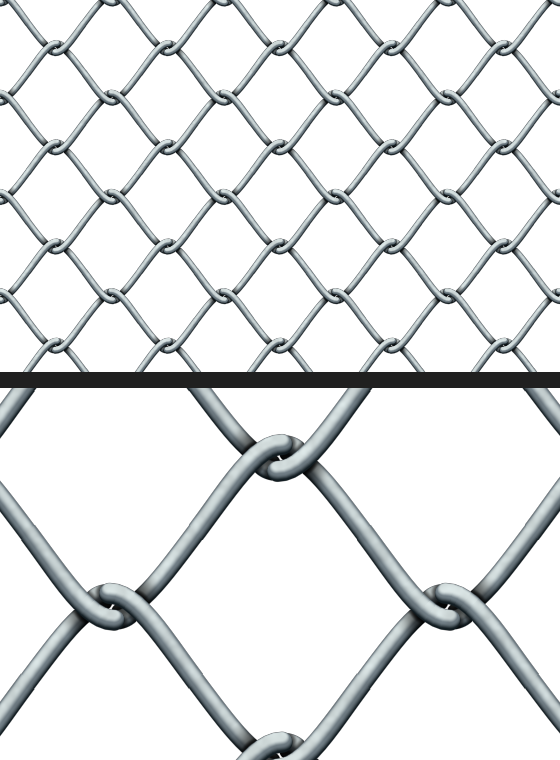
Top, the full canvas; bottom, a detail of the centre.
A WebGL 2 fragment shader for this pattern:

```glsl
#version 300 es
precision highp float;
// Chain-link fence: galvanised wires hooked at staggered knots on white.

#define PITCH vec2(0.301, 0.2667)   // repeat size, in canvas heights
#define ORIGIN vec2(0.0, 0.4706)    // one knot of the first kind
#define FRONT_RADIUS 0.0094
#define BACK_RADIUS 0.0086
#define LIGHT vec3(-0.05, 0.60, 0.80)
#define DARK vec3(0.07, 0.11, 0.13)
#define STEEL vec3(0.43, 0.48, 0.51)
#define PALE vec3(0.83, 0.87, 0.87)
#define WEAR 0.14                   // strength of the zinc mottling
#define STEPS 14

uniform vec2 u_resolution;
out vec4 fragColor;

float hash(vec2 p) {
    p = fract(p * vec2(0.1031, 0.1137));
    p += dot(p, p.yx + 33.33);
    return fract((p.x + p.y) * p.x * 7.31);
}

float noise(vec2 p) {
    vec2 i = floor(p), f = fract(p);
    f = f * f * (3.0 - 2.0 * f);
    return mix(mix(hash(i), hash(i + vec2(1, 0)), f.x),
               mix(hash(i + vec2(0, 1)), hash(i + vec2(1, 1)), f.x), f.y);
}

vec2 bezier(vec2 a, vec2 b, vec2 c, vec2 d, float t) {
    float s = 1.0 - t;
    return s * s * s * a + 3.0 * s * t * (s * b + t * c) + t * t * t * d;
}

// Shortest offset from the curve to p; the curve starts at parameter t0.
vec2 curveOffset(vec2 p, vec2 a, vec2 b, vec2 c, vec2 d, float t0) {
    vec2 best = vec2(1.0), from = bezier(a, b, c, d, t0);
    for (int i = 1; i <= STEPS; i++) {
        vec2 to = bezier(a, b, c, d, mix(t0, 1.0, float(i) / float(STEPS)));
        vec2 e = to - from;
        vec2 o = p - from - e * clamp(dot(p - from, e) / dot(e, e), 0.0, 1.0);
        if (dot(o, o) < dot(best, best)) best = o;
        from = to;
    }
    return best;
}

// Lays a lit round wire over the layer, with a contact shadow beneath it.
void paintWire(inout vec4 layer, vec2 offset, float radius, float tone) {
    float dist = length(offset), px = 1.0 / u_resolution.y;
    vec2 n = offset / radius;
    float lit = dot(vec3(n, sqrt(max(0.0, 1.0 - dot(n, n)))), LIGHT);
    vec3 metal = mix(DARK, STEEL, smoothstep(-0.10, 0.62, lit));
    metal = mix(metal, PALE, smoothstep(0.60, 0.93, lit)) * tone;
    layer.rgb *= mix(0.45, 1.0, smoothstep(0.0, 0.005, dist - radius));
    float cover = 1.0 - smoothstep(-0.75 * px, 0.75 * px, dist - radius);
    layer.rgb = mix(layer.rgb, metal, cover);
    layer.a = max(layer.a, cover);
}

void main() {
    vec2 uv = gl_FragCoord.xy / u_resolution.y;

    // Nearest knot of the two staggered lattices; the second is mirrored.
    vec2 g = (uv - ORIGIN) / PITCH;
    vec2 p = (fract(g + 0.5) - 0.5) * PITCH;
    vec2 staggered = (fract(g) - 0.5) * PITCH;
    vec2 flip = vec2(1.0);
    if (dot(staggered, staggered) < dot(p, p)) {
        p = staggered;
        flip.x = -1.0;
    }

    // Each half strand leaves the midpoint between knots at a fixed slope.
    vec2 mid = PITCH * 0.25;
    vec2 lead = vec2(0.030, 0.040);
    vec2 upMid = vec2(-mid.x, mid.y);
    vec2 lowTurn = vec2(0.002, -0.012);

    float mottle = noise(uv * 95.0) * 0.6 + noise(uv * 230.0) * 0.4;
    float tone = 1.0 + WEAR * (mottle - 0.5);
    float knotShade = mix(0.32, 1.0, smoothstep(0.024, 0.050, length(p)));
    vec4 layer = vec4(DARK, 0.0);

    // Strands that pass behind the knot
    for (int i = 0; i < 2; i++) {
        vec2 turn = flip * (1.0 - 2.0 * float(i));
        vec2 o = curveOffset(p * turn, -mid, lead - mid,
                             vec2(-0.030, -0.006), vec2(-0.008, 0.005), -0.15);
        paintWire(layer, o * turn, BACK_RADIUS, tone * knotShade);
    }
    // Hook tips tucked under the opposite wire
    for (int i = 0; i < 2; i++) {
        vec2 turn = flip * (1.0 - 2.0 * float(i));
        vec2 o = curveOffset(p * turn, lowTurn, vec2(0.012, -0.012),
                             vec2(0.020, -0.006), vec2(0.021, 0.003), 0.0);
        paintWire(layer, o * turn, BACK_RADIUS, tone * 0.85);
    }
    // Strands that sweep over the front
    for (int i = 0; i < 2; i++) {
        vec2 turn = flip * (1.0 - 2.0 * float(i));
        vec2 o = curveOffset(p * turn, upMid, upMid + lead * vec2(1, -1),
                             vec2(-0.022, -0.012), lowTurn, -0.15);
        float radius = mix(FRONT_RADIUS, 0.5 * (FRONT_RADIUS + BACK_RADIUS),
                           smoothstep(0.03, 0.09, length(p)));
        paintWire(layer, o * turn, radius, tone);
    }

    fragColor = vec4(mix(vec3(1.0), layer.rgb, layer.a), 1.0);
}
```
